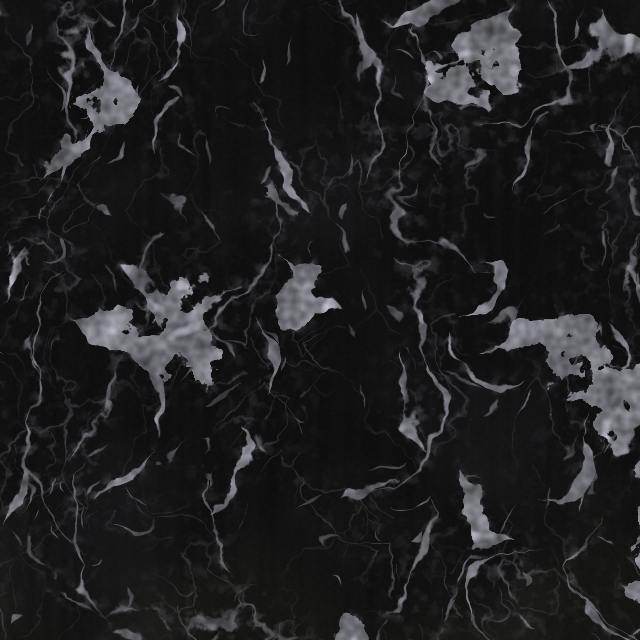
A WebGL 2 fragment shader for this texture:

```glsl
#version 300 es
precision highp float;

#define PATCH_SIZE vec2(0.145, 0.052)
#define SHARD_SIZE vec2(0.085, 0.011)
#define STREAK_SIZE vec2(0.21, 0.0042)
#define FLECK_SIZE vec2(0.024, 0.0042)
#define DENSITY 0.6
#define WARP 0.2
#define RAGGED 3.4
#define HAIR_WIDTH 0.0011
#define SOFTNESS 0.0012
#define DARK 0.06
#define STONE 0.47
#define TINT vec3(0.975, 0.98, 1.04)

uniform vec2 u_resolution;
out vec4 fragColor;

vec2 hash2(vec2 p) {
    vec3 h = fract(p.xyx * vec3(0.1031, 0.1030, 0.0973));
    h += dot(h, h.yzx + 33.33);
    return fract((h.xx + h.yz) * h.zy);
}

float corner(vec2 cell, vec2 offset) {
    float angle = 6.2832 * hash2(cell).x;
    return dot(vec2(cos(angle), sin(angle)), offset);
}

float gradientNoise(vec2 p) {
    vec2 i = floor(p), f = p - i, e = vec2(1.0, 0.0);
    vec2 u = f * f * f * (f * (f * 6.0 - 15.0) + 10.0);
    return mix(mix(corner(i, f), corner(i + e.xy, f - e.xy), u.x),
               mix(corner(i + e.yx, f - e.yx), corner(i + e.xx, f - e.xx), u.x), u.y);
}

float fbm(vec2 p) {
    float sum = 0.0, amp = 0.5;
    for (int i = 0; i < 5; i++) {
        sum += amp * gradientNoise(p);
        p = mat2(1.6, 1.2, -1.2, 1.6) * p + 17.3;
        amp *= 0.5;
    }
    return sum;
}

vec2 fbm2(vec2 p) {
    return vec2(fbm(p), fbm(p + 51.7));
}

// Distance to scattered, bent and tapered slivers; size = half length, half width
float slivers(vec2 p, float cells, vec2 size, float spread, float ragged, float seed) {
    vec2 home = floor(p * cells);
    float nearest = 1.0;
    for (int j = -1; j <= 1; j++)
    for (int i = -1; i <= 1; i++) {
        vec2 cell = home + vec2(i, j);
        vec2 place = hash2(cell + seed), kind = hash2(cell + seed + 37.0);
        vec2 shape = hash2(cell + seed + 71.0);
        if (kind.x > DENSITY) continue;
        vec2 q = p - (cell + 0.2 + 0.6 * place) / cells;
        float angle = (kind.y - 0.5) * spread;
        q = mat2(cos(angle), sin(angle), -sin(angle), cos(angle)) * q;
        vec2 extent = size * mix(vec2(0.5), vec2(1.0), shape);
        q.x += (shape.y - 0.5) * 1.3 * q.y * q.y / extent.x;
        float t = clamp(q.y / extent.x, -1.0, 1.0);
        float width = extent.y * (1.0 - t * t) * ragged;
        nearest = min(nearest, length(vec2(q.x, q.y - t * extent.x)) - width);
    }
    return nearest;
}

// Distance to the kept edges of a cellular network
float cracks(vec2 p, vec2 scale, float keep) {
    p *= scale;
    vec2 home = floor(p), owner = home, toOwner = vec2(9.0);
    for (int j = -1; j <= 1; j++)
    for (int i = -1; i <= 1; i++) {
        vec2 cell = home + vec2(i, j), r = cell + hash2(cell) - p;
        if (dot(r, r) < dot(toOwner, toOwner)) { toOwner = r; owner = cell; }
    }
    float nearest = 1.0;
    for (int j = -2; j <= 2; j++)
    for (int i = -2; i <= 2; i++) {
        vec2 cell = owner + vec2(i, j), r = cell + hash2(cell) - p;
        if ((i == 0 && j == 0) || hash2(owner + cell + 0.5).x > keep) continue;
        nearest = min(nearest, dot(0.5 * (toOwner + r), normalize(r - toOwner)));
    }
    return nearest / scale.x;
}

float cover(float d) {
    float soft = SOFTNESS + 0.5 / u_resolution.y;
    return 1.0 - smoothstep(-soft, soft, d);
}

void main() {
    vec2 p = gl_FragCoord.xy / u_resolution.y;
    vec2 w = p + WARP * fbm2(p * 3.0) + 0.018 * fbm2(p * 19.0) + 3.0;
    vec2 jagged = w + 0.045 * fbm2(p * 13.0 + 8.0);
    float ragged = 0.9 + RAGGED * fbm(p * 17.0 + 4.0);

    // Pale patches, shards, long streaks and flecks
    float patches = slivers(w, 3.0, PATCH_SIZE, 2.8, ragged, 5.0);
    float shards = slivers(w, 6.0, SHARD_SIZE, 1.8, ragged, 113.0);
    float streaks = slivers(w, 4.0, STREAK_SIZE, 0.9, ragged, 211.0);
    float flecks = slivers(w, 13.0, FLECK_SIZE, 2.4, ragged, 307.0);
    float light = max(max(cover(patches), 0.95 * cover(shards)),
                      max(0.8 * cover(streaks), 0.6 * cover(flecks)));

    // Branching veins and hairline cracks
    float veins = cracks(jagged, vec2(4.6, 3.2), 0.4);
    float hairs = cracks(jagged + 7.0, vec2(10.0, 8.0), 0.5);
    float threads = cracks(jagged + 13.0, vec2(23.0, 18.0), 0.45);
    float clusters = smoothstep(-0.2, 0.35, gradientNoise(p * 6.0 + 2.0));
    light = max(light, 0.6 * cover(veins - 0.0022 * ragged) * smoothstep(0.1, 0.9, ragged));
    light = max(light, 0.45 * cover(hairs - HAIR_WIDTH * ragged) * (0.35 + 0.65 * clusters));
    light = max(light, 0.33 * cover(threads - 0.8 * HAIR_WIDTH) * clusters);

    // Dark ground with haze, vertical streaking and dust beside the veins
    float haze = smoothstep(-0.05, 0.35, fbm(p * 3.2 + 20.0));
    float low = smoothstep(0.3, 0.0, p.y + 0.5 * fbm(p * 4.0));
    float grain = gradientNoise(p * 170.0) + gradientNoise(p * vec2(75.0, 2.0));
    float speckle = smoothstep(-0.02, 0.28, fbm(p * 42.0));
    float edge = max(min(min(patches, shards), min(veins, streaks)), 0.0);
    float ground = DARK + 0.03 * haze + 0.025 * low + 0.012 * grain;
    ground += speckle * (0.04 * clusters + 0.14 * exp(-edge / 0.011));

    // Mottled pale mineral
    float mottle = 0.45 * fbm(p * 15.0 + 31.0) + 0.16 * gradientNoise(p * 75.0);
    float glint = 0.2 * smoothstep(0.25, 0.5, gradientNoise(p * 28.0 + 9.0));
    vec3 color = mix(ground, STONE + mottle + glint, light) * TINT;
    color -= vec3(0.0, 0.001, 0.012) * low * (1.0 - light);
    fragColor = vec4(clamp(color, 0.0, 1.0), 1.0);
}
```
